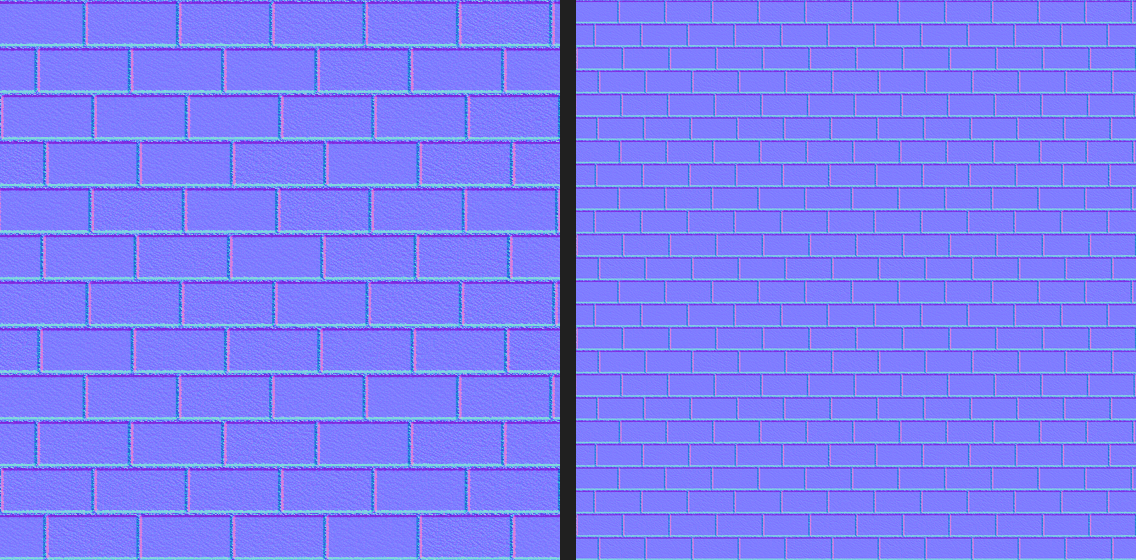
Left: one tile. Right: repeated 2 by 2.
Give the GLSL for this texture map, as a Shadertoy shader.

```glsl
// Tangent-space normal map of a running-bond brick wall: 6 bricks across, 12 courses.
// Rounded-box distances give the bevelled edges; wrapped cellular noise gives a fine
// plaster grain on the faces and coarse, rough mortar in the joints.

vec2 hash22(vec2 p) {
    vec3 h = fract(p.xyx * vec3(0.1031, 0.1030, 0.0973));
    h += dot(h, h.yzx + 33.33);
    return fract((h.xx + h.yz) * h.zy);
}

// Distance to the nearest scattered point; repeats every unit of p
float cellNoise(vec2 p, vec2 cells) {
    p *= cells;
    vec2 cell = floor(p);
    float nearest = 2.0;
    for (int j = -1; j <= 1; j++) {
        for (int i = -1; i <= 1; i++) {
            vec2 neighbour = cell + vec2(i, j);
            vec2 point = neighbour + hash22(mod(neighbour, cells));
            nearest = min(nearest, distance(p, point));
        }
    }
    return nearest;
}

// Fine grit plus trowel streaks sheared by whole numbers so they still wrap
float grainHeight(vec2 uv) {
    vec2 sheared = vec2(uv.x, uv.x + 2.0 * uv.y);
    return 0.65 * cellNoise(uv, vec2(230.0, 256.0))
         + 0.6 * cellNoise(sheared, vec2(64.0, 96.0));
}

vec2 grainSlope(vec2 uv) {
    vec2 e = vec2(1.0 / 768.0, 0.0);
    float h = grainHeight(uv);
    return vec2(grainHeight(uv + e.xy) - h, grainHeight(uv + e.yx) - h);
}

void mainImage(out vec4 fragColor, in vec2 fragCoord) {
    vec2 uv = fragCoord / iResolution.xy;
    float aa = 8.0 / iResolution.y;

    // Courses are counted from the top; each pair steps sideways in a cycle of four
    float down = (1.0 - uv.y) * 12.0 - 0.01;
    float course = mod(floor(down), 12.0);
    float shift = 1.008 - mod(floor(course / 2.0) + 3.0, 4.0) / 32.0
                - 0.516 * mod(course, 2.0);
    float along = uv.x * 6.0 - shift;
    vec2 brickId = vec2(mod(floor(along), 6.0), course);
    vec2 q = vec2(fract(along) - 0.5, 0.5 - fract(down)) * vec2(2.0, 1.0);

    vec2 grain = grainSlope(uv);

    // Rounded brick outline, slightly ragged
    float radius = 0.06;
    vec2 corner = abs(q) - vec2(0.988, 0.476) + radius;
    float dist = length(max(corner, 0.0)) + min(max(corner.x, corner.y), 0.0) - radius;
    dist += 0.02 * (grain.x + grain.y);
    vec2 outward = sign(q) * normalize(max(corner, 0.0001));

    float joint = smoothstep(-aa, aa, dist);
    float bevel = smoothstep(-aa, aa, dist + 0.047) * (1.0 - joint);

    // Grain strength differs per brick; the right-hand bevels are as crumbly as mortar
    float faceGrain = mix(0.3, 0.6, hash22(brickId + 7.0).x);
    float roughness = faceGrain + 1.6 * joint + 1.3 * bevel * max(outward.x, 0.0);

    vec2 slope = grain * roughness;
    slope -= outward * bevel * (outward.y > 0.5 ? 0.92 : 1.0);
    slope += vec2(-0.18, 0.12) * joint;
    slope.y -= 0.02;

    vec3 normal = normalize(vec3(slope, 1.0));
    fragColor = vec4(0.5 + 0.5 * normal, 1.0);
}
```
